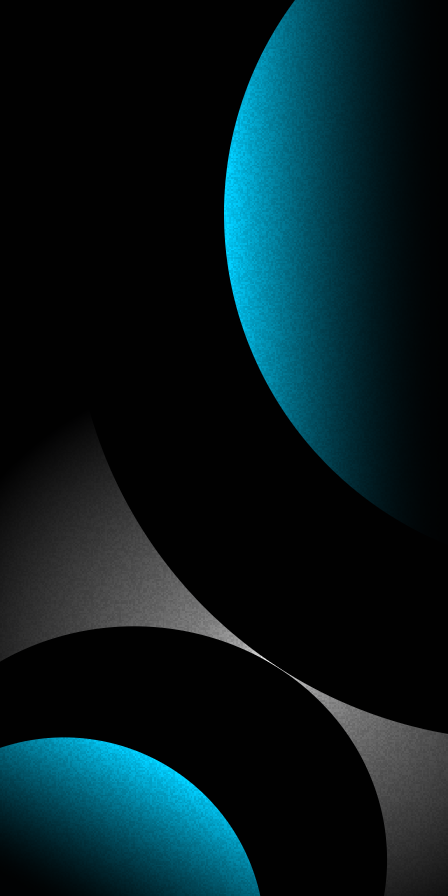
Write a Shadertoy shader that draws this background.

```glsl
#define CYAN vec3(0.0, 0.81, 1.0)
#define BLACK vec3(0.002, 0.002, 0.003)
#define UPPER_DISC vec3(1.297, 1.523, 0.797)
#define UPPER_RING vec3(1.172, 1.357, 1.010)
#define LOWER_DISC vec3(0.143, -0.094, 0.448)
#define LOWER_RING_CENTER vec2(0.299, 0.081)
#define LOWER_RING_RADII vec2(0.565, 0.521)
#define GLOW_CENTER vec2(0.612, 0.516)
#define GLOW_REACH 0.78
#define GRAIN_CELLS 256.0
#define GRAIN_AMOUNT 0.16

float hash(vec2 p) {
    vec3 q = fract(vec3(p.xyx) * 0.1031);
    q += dot(q, q.yzx + 33.33);
    return fract((q.x + q.y) * q.z);
}

// Signed distance to a disc given as center and radius
float discDistance(vec2 p, vec3 disc) {
    return length(p - disc.xy) - disc.z;
}

// First-order signed distance to an axis-aligned ellipse
float ellipseDistance(vec2 p, vec2 radii) {
    float k = length(p / radii);
    return k * (k - 1.0) / max(length(p / (radii * radii)), 1e-4);
}

// Antialiased coverage, one pixel wide
float coverage(float distance) {
    return clamp(0.5 - distance * iResolution.x, 0.0, 1.0);
}

// Grey light fanning out from the gap between the two dark shapes
float gapGlow(vec2 p) {
    float d = length((p - GLOW_CENTER) * vec2(1.0, 1.15));
    return 0.62 * max(1.0 - d / GLOW_REACH, 0.0) + 0.45 * exp(-d / 0.052);
}

void mainImage(out vec4 fragColor, in vec2 fragCoord) {
    // Canvas width is one unit
    vec2 p = fragCoord / iResolution.x;
    float grain = 1.0 + GRAIN_AMOUNT * (hash(floor(p * GRAIN_CELLS)) - 0.5);

    // Glow behind the dark shapes
    vec3 color = BLACK + gapGlow(p) * grain;
    color = mix(color, BLACK, coverage(discDistance(p, UPPER_RING)));
    color = mix(color, BLACK, coverage(ellipseDistance(p - LOWER_RING_CENTER, LOWER_RING_RADII)));

    // Upper disc, lit from the left
    float upperLight = pow(clamp(2.0 - 2.0 * p.x, 0.0, 1.0), 2.0);
    vec3 upperColor = BLACK + CYAN * (upperLight + 0.008) * grain;
    color = mix(color, upperColor, coverage(discDistance(p, UPPER_DISC)));

    // Lower disc, lit from the upper right
    float height = dot(p - LOWER_DISC.xy, vec2(0.5, 0.866));
    float lowerLight = pow(clamp((height - 0.052) / 0.396, 0.0, 1.0), 1.6);
    vec3 lowerColor = BLACK + CYAN * (lowerLight + 0.008) * grain;
    color = mix(color, lowerColor, coverage(discDistance(p, LOWER_DISC)));

    fragColor = vec4(clamp(color, 0.0, 1.0), 1.0);
}
```
